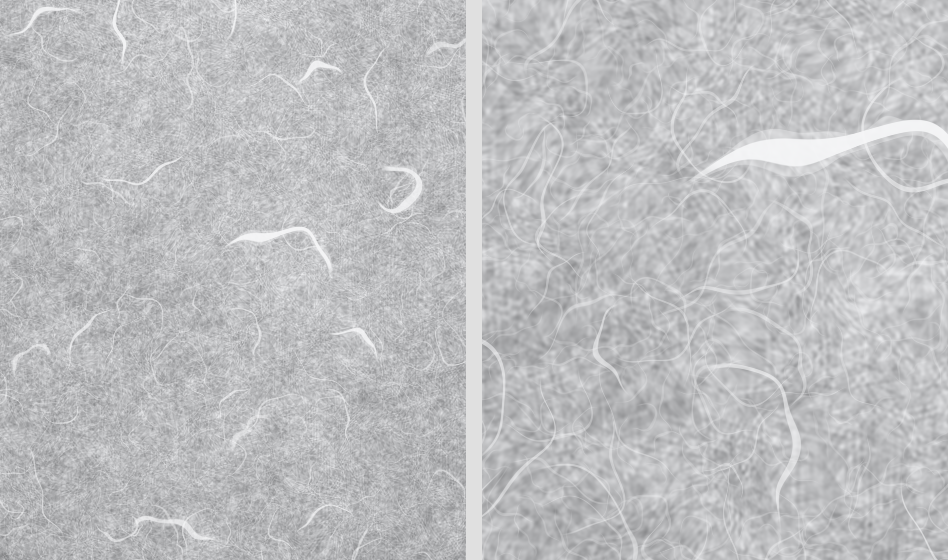
Left: the whole. Right: its middle third, enlarged.
This texture is drawn by a Shadertoy shader. Its source:

```glsl
// Pale grey mulberry paper: felted grain strewn with curled white fibres.
#define PAPER vec3(0.727, 0.730, 0.738)
#define FIBRE_WHITE vec3(0.965, 0.967, 0.972)
#define GRAIN_CONTRAST 0.46
#define MOTTLE_CONTRAST 0.15
#define FELT_OPACITY 0.26
#define FINE_OPACITY 0.38
#define MEDIUM_OPACITY 0.60
#define STRAND_OPACITY 0.80
#define BOLD_OPACITY 0.92
#define BOLD_DENSITY 0.30

float hash(vec2 p) {
    return fract(sin(dot(p, vec2(127.1, 311.7))) * 43758.5453);
}

vec4 hash4(vec2 p) {
    return vec4(hash(p), hash(p + 17.3), hash(p + 41.9), hash(p + 73.7));
}

float noise(vec2 p) {
    vec2 i = floor(p), f = fract(p);
    f = f * f * (3.0 - 2.0 * f);
    return mix(mix(hash(i), hash(i + vec2(1, 0)), f.x),
               mix(hash(i + vec2(0, 1)), hash(i + vec2(1, 1)), f.x), f.y);
}

mat2 rotate(float angle) {
    float c = cos(angle), s = sin(angle);
    return mat2(c, s, -s, c);
}

// Coverage of one tapered, wavering arc whose middle lies at the origin
float fibre(vec2 p, float halfLength, float bend, float width, float phase) {
    float radius = halfLength / bend;
    vec2 q = p - vec2(0.0, radius);
    float t = atan(q.x, -q.y) / bend;
    float waver = 0.12 * halfLength * (sin(3.2 * t + phase) + 0.35 * sin(8.0 * t + 2.0 * phase));
    float d = abs(length(q) - radius + waver);
    float w = width * (1.0 - 0.75 * t * t) * (0.8 + 0.3 * sin(5.0 * t - phase));
    float pixel = 0.7 / iResolution.y;
    float ends = 1.0 - smoothstep(0.7, 1.0, abs(t));
    return (1.0 - smoothstep(w - pixel, w + pixel, d)) * ends;
}

// Fibres scattered one per grid cell, each reaching at most into its neighbours
float fibreLayer(vec2 p, float cell, float width, float density, float seed) {
    p = rotate(seed * 1.7) * p + seed * 3.1;
    vec2 home = floor(p / cell);
    float light = 0.0;
    for (int y = -1; y <= 1; y++)
    for (int x = -1; x <= 1; x++) {
        vec2 id = home + vec2(x, y);
        vec4 place = hash4(id + seed * 7.0);
        vec4 form = hash4(id + seed * 7.0 + 131.0);
        if (place.w > density) continue;
        vec2 q = rotate(6.2832 * place.z) * (p - (id + place.xy) * cell);
        float halfLength = cell * mix(0.25, 0.7, form.x);
        float bend = mix(0.15, 2.3, form.y * form.y);
        float c = fibre(q, halfLength, bend, width * mix(0.6, 1.3, form.z), 6.2832 * form.w);
        light = max(light, c * mix(0.45, 1.0, form.w));
    }
    return light;
}

// Cloudy density of the sheet
float mottle(vec2 p) {
    return 0.4 * noise(p * 4.0) + 0.3 * noise(p * 11.0 + 9.0) + 0.3 * noise(p * 28.0 + 4.0) - 0.5;
}

// Crossed thin streaks that make the felted ground
float grain(vec2 p) {
    float sum = 0.0;
    for (int i = 0; i < 5; i++) {
        float k = float(i);
        sum += noise(rotate(0.3 + k * 0.63) * p * vec2(60.0, 430.0) + k * 37.0);
    }
    return sum / 5.0 - 0.5;
}

void mainImage(out vec4 fragColor, in vec2 fragCoord) {
    vec2 p = fragCoord / iResolution.y;

    // Gentle warp so that no fibre is a clean arc
    vec2 warp = vec2(noise(p * 22.0), noise(p * 22.0 + 50.0)) - 0.5;
    vec2 q = p + 0.014 * warp;

    // Ground
    vec3 color = PAPER + 0.04 * (p.y - 0.5);
    color += MOTTLE_CONTRAST * mottle(p) + GRAIN_CONTRAST * grain(q);

    // Thin fibres, from felt to medium
    float dark = 1.0;
    for (int i = 0; i < 4; i++) {
        float k = float(i);
        dark *= 1.0 - FELT_OPACITY * fibreLayer(p, 0.036, 0.0007, 1.0, 1.0 + k);
        dark *= 1.0 - FINE_OPACITY * fibreLayer(q, 0.07, 0.0008, 0.8, 6.0 + k);
    }
    for (int i = 0; i < 3; i++)
        dark *= 1.0 - MEDIUM_OPACITY * fibreLayer(q, 0.11, 0.0013, 0.65, 11.0 + float(i));

    // Thick strands, and bold fibres with a frayed halo
    dark *= 1.0 - STRAND_OPACITY * fibreLayer(q, 0.14, 0.0024, 0.45, 15.0);
    vec2 frayed = q + 0.008 * (noise(p * 60.0) - 0.5);
    dark *= 1.0 - 0.35 * fibreLayer(frayed, 0.19, 0.0085, BOLD_DENSITY, 18.0);
    dark *= 1.0 - BOLD_OPACITY * fibreLayer(q, 0.19, 0.0055, BOLD_DENSITY, 18.0);

    fragColor = vec4(mix(FIBRE_WHITE, color, dark), 1.0);
}
```
